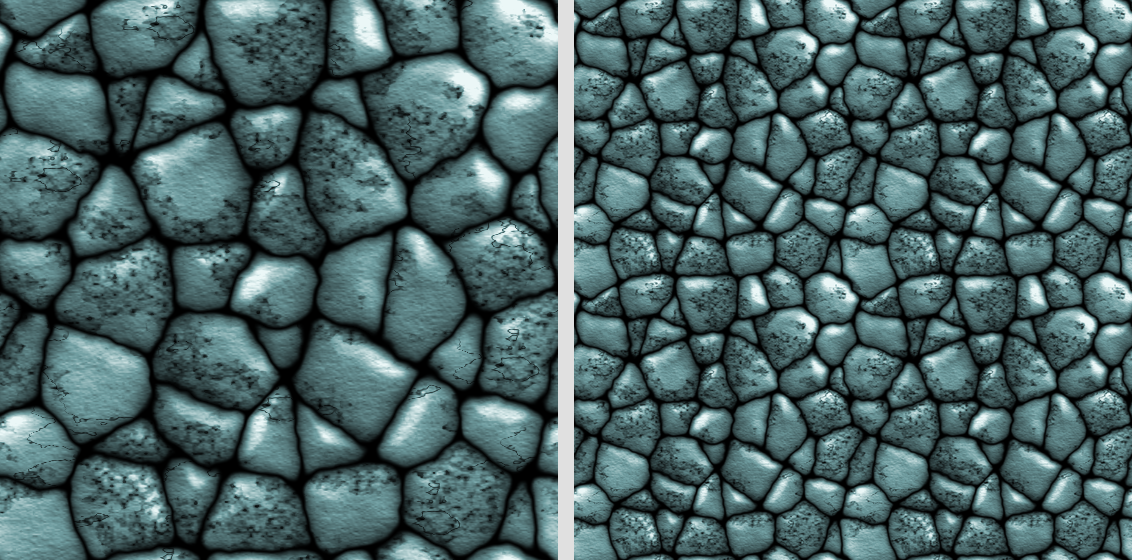
Left: one tile. Right: repeated 2 by 2.
Give the GLSL for this texture, as a Shadertoy shader.

```glsl
// Seamless wall of rounded teal stones with dark joints, worn patches and fine cracks.

const float GRID = 7.0;        // stone sites per side
const float ROUNDING = 18.0;   // lower values round the corners more

vec2 hash2(vec2 p, float seed) {
    vec3 q = fract((p.xyx + seed) * vec3(0.1031, 0.1030, 0.0973));
    q += dot(q, q.yzx + 33.33);
    return fract((q.xx + q.yz) * q.zy);
}

vec2 wrapCell(vec2 cell, vec2 period) {
    return floor(mod(cell + 0.5, period));
}

// Value noise that repeats over the unit square
float noise(vec2 uv, vec2 period) {
    vec2 p = uv * period;
    vec2 i = floor(p);
    vec2 f = p - i;
    f = f * f * (3.0 - 2.0 * f);
    float a = hash2(wrapCell(i, period), 5.7).x;
    float b = hash2(wrapCell(i + vec2(1, 0), period), 5.7).x;
    float c = hash2(wrapCell(i + vec2(0, 1), period), 5.7).x;
    float d = hash2(wrapCell(i + vec2(1, 1), period), 5.7).x;
    return mix(mix(a, b, f.x), mix(c, d, f.x), f.y);
}

float fbm(vec2 uv, vec2 period, int octaves) {
    float sum = 0.0, total = 0.0, amp = 1.0;
    for (int i = 0; i < octaves; i++) {
        sum += amp * noise(uv, period);
        total += amp;
        amp *= 0.58;
        period *= 2.0;
    }
    return sum / total;
}

// Site position in xy, size weight in z
vec3 stoneSite(vec2 cell) {
    vec2 id = wrapCell(cell, vec2(GRID));
    vec2 jitter = hash2(id, 1.3) - 0.5;
    float size = hash2(id, 41.9).x;
    return vec3(cell + 0.5 + 0.8 * jitter, 0.45 * size * size);
}

// Weighted Voronoi: rounded edge distance, outward direction and stone id
float stoneEdge(vec2 p, out vec2 outward, out vec2 id) {
    vec2 base = floor(p), owner = base;
    vec3 site = vec3(0.0);
    float nearest = 1e5;
    for (int y = -2; y <= 2; y++)
    for (int x = -2; x <= 2; x++) {
        vec2 cell = base + vec2(x, y);
        vec3 s = stoneSite(cell);
        float d = dot(p - s.xy, p - s.xy) - s.z;
        if (d < nearest) { nearest = d; site = s; owner = cell; }
    }
    float sum = 1e-6;
    outward = vec2(0.0);
    for (int y = -2; y <= 2; y++)
    for (int x = -2; x <= 2; x++) {
        vec2 cell = base + vec2(x, y);
        if (cell == owner) continue;
        vec3 s = stoneSite(cell);
        vec2 between = s.xy - site.xy;
        float d = dot(p - s.xy, p - s.xy) - s.z;
        float gap = max(length(between), 0.05);
        float w = exp(-ROUNDING * (d - nearest) / (2.0 * gap));
        sum += w;
        outward += w * between / gap;
    }
    outward /= sum;
    id = wrapCell(owner, vec2(GRID));
    return -log(sum) / ROUNDING;
}

// Black through teal to pale highlights
vec3 tealRamp(float tone) {
    vec3 shade = vec3(0.71, 1.0, 1.02) * min(tone, 0.62);
    vec3 pale = vec3(0.92, 0.97, 0.97);
    return mix(shade, pale, clamp((tone - 0.62) / 0.35, 0.0, 1.0));
}

// Worn surface: multiplies the tone of a stone
float weathering(vec2 uv, float wear) {
    float mottle = fbm(uv, vec2(10, 16), 6);
    float fine = fbm(uv, vec2(90, 130), 2);
    float patches = fbm(uv + 0.37, vec2(8, 13), 6) + 0.2 * (wear - 0.65);
    float rough = smoothstep(0.51, 0.57, patches);
    float pits = smoothstep(0.68, 0.85, fine) * (0.1 + 0.5 * rough);
    float vein = abs(fbm(uv + 0.61, vec2(4, 8), 6) - 0.5);
    float broken = smoothstep(0.55, 0.7, noise(uv + 0.19, vec2(9, 9)));
    float crack = (1.0 - smoothstep(0.0, 0.01, vein)) * broken;
    float surface = 0.62 + 0.74 * mottle;
    surface *= 1.0 - rough * (0.12 + 0.36 * smoothstep(0.25, 0.75, fine));
    return surface * (1.0 - pits) * (1.0 - 0.6 * crack);
}

void mainImage(out vec4 fragColor, in vec2 fragCoord) {
    vec2 uv = fragCoord / iResolution.xy;

    // Uneven outlines
    vec2 bend = vec2(fbm(uv, vec2(14), 3), fbm(uv + 0.43, vec2(14), 3)) - 0.5;
    vec2 outward, id;
    float edge = stoneEdge(uv * GRID + 0.22 * bend, outward, id) + 0.016;

    // Each stone has its own surface, brightness and light angle
    vec2 look = hash2(id, 73.1);
    vec2 trait = hash2(id, 19.6);
    vec2 surfaceUv = uv + look;
    float angle = 1.8 * (trait.x - 0.5);
    float facing = dot(outward, vec2(sin(angle), cos(angle)));

    // Rounded body and soft joints
    float body = 1.0 - exp(-max(edge, 0.0) / 0.09);
    body *= smoothstep(0.0, 0.06, edge);
    float rim = 1.0 - smoothstep(0.2, 0.5, edge);
    float tone = 0.59 * body * mix(0.88, 1.06, look.y);
    tone *= 1.0 + 0.18 * facing * rim;

    // Broad highlight on the upper shoulder
    float shoulder = smoothstep(0.05, 0.18, edge) * rim;
    float shine = shoulder * smoothstep(0.2, 0.95, facing);
    tone += shine * mix(0.1, 0.38, trait.y);

    // Stone texture and fine relief
    tone *= weathering(surfaceUv, look.x);
    vec2 grain = vec2(100, 180);
    float relief = fbm(surfaceUv, grain, 2)
                 - fbm(surfaceUv + vec2(0.001, 0.0025), grain, 2);
    tone += 0.24 * relief * body;

    fragColor = vec4(tealRamp(max(tone, 0.0)), 1.0);
}
```
